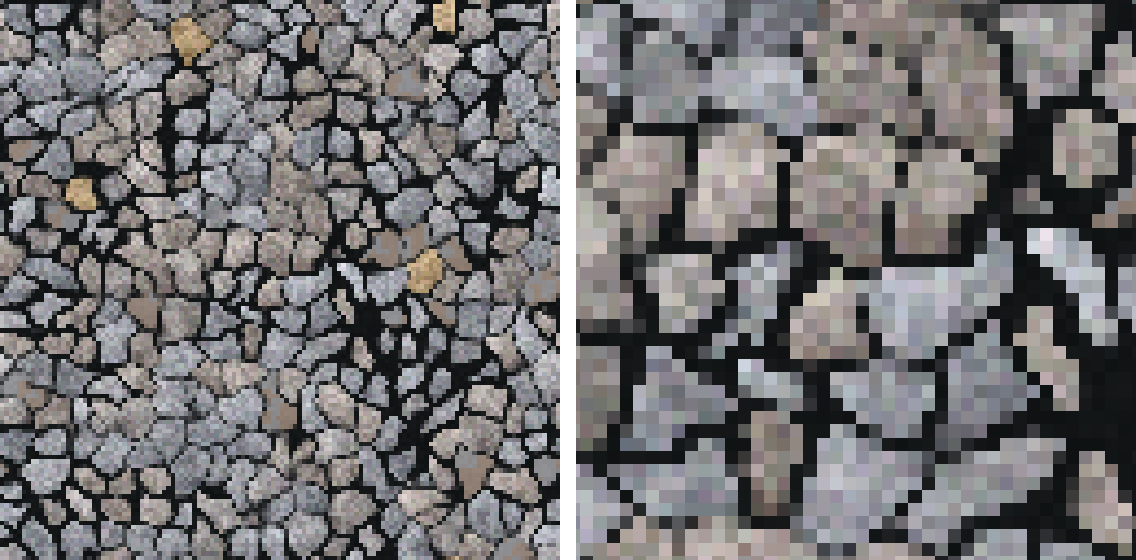
Left: the whole. Right: its middle third, enlarged.
A Shadertoy shader for this texture:

```glsl
float hash(vec2 p) {
    return fract(sin(dot(p, vec2(127.1, 311.7))) * 43758.5453);
}

float valueNoise(vec2 p) {
    vec2 i = floor(p), f = fract(p);
    f = f * f * (3.0 - 2.0 * f);
    return mix(mix(hash(i), hash(i + vec2(1, 0)), f.x),
               mix(hash(i + vec2(0, 1)), hash(i + vec2(1, 1)), f.x), f.y);
}

// Nearest stone: offset from its centre, its id and the depth inside its border
void findStone(vec2 p, out vec2 offset, out vec2 id, out float depth) {
    float nearest = 9.0, second = 9.0;
    for (int y = -2; y <= 2; y++)
    for (int x = -2; x <= 2; x++) {
        vec2 cell = floor(p) + vec2(x, y);
        vec2 key = mod(cell, 17.0);
        vec2 toPoint = p - cell - 0.06 - 0.88 * vec2(hash(key), hash(key + 31.3));
        // Every stone has its own direction, stretch and size
        float angle = 6.2832 * hash(key + 57.7);
        float stretch = mix(1.0, 1.4, hash(key + 11.9));
        float c = cos(angle), s = sin(angle);
        vec2 q = mat2(c, -s, s, c) * toPoint * vec2(1.0 / stretch, stretch);
        float d = length(q) / mix(0.8, 1.25, hash(key + 83.1));
        if (d < nearest) {
            second = nearest;
            nearest = d;
            offset = toPoint;
            id = key;
        } else {
            second = min(second, d);
        }
    }
    depth = second - nearest;
}

vec3 stoneColor(vec2 id) {
    float kind = hash(id + 5.3);
    vec3 tint = mix(vec3(0.59, 0.60, 0.63), vec3(0.63, 0.595, 0.575), smoothstep(0.3, 0.8, kind));
    tint = mix(tint, vec3(0.75, 0.65, 0.51), step(0.97, kind));
    return tint + 0.15 * (hash(id + 71.7) - 0.5);
}

void mainImage(out vec4 fragColor, in vec2 fragCoord) {
    // Coarse square blocks
    vec2 block = floor(fragCoord / iResolution.y * 128.0);
    vec2 p = (block + 0.5) / 128.0 * 17.0;

    vec2 offset, id;
    float depth;
    vec2 wobble = vec2(valueNoise(p * 2.3), valueNoise(p * 2.3 + 40.0)) - 0.5;
    findStone(p + 0.3 * wobble, offset, id, depth);

    // Stone faces lit from the upper left, with mottling and grain
    vec3 color = stoneColor(id);
    color += 0.13 * dot(offset, vec2(-0.5, 0.8));
    color += 0.18 * (valueNoise(p * 2.6 + 9.0) - 0.5);
    color += 0.20 * (hash(block + 3.1) - 0.5);
    color += 0.05 * (vec3(hash(block + 17.0), hash(block + 29.0), hash(block + 43.0)) - 0.5);

    // Flat brown and grey patches on a few stones
    float patchy = step(0.93, hash(id + 91.3));
    float brown = step(0.45, valueNoise(p * 3.0 + 60.0) + 0.5 * dot(offset, vec2(0.6, -0.8)));
    vec3 flatColor = mix(vec3(0.54, 0.54, 0.55), vec3(0.56, 0.49, 0.44), brown);
    color = mix(color, flatColor, 0.85 * patchy);

    // Dark gaps: crisp and wide in places, thin and soft in others
    float openness = smoothstep(0.2, 0.7, valueNoise(p * 0.55 + 20.0));
    float width = mix(-0.03, 0.15, openness) + 0.06 * (valueNoise(p * 1.7 + 77.0) - 0.5);
    float softness = mix(0.20, 0.07, openness);
    float solid = smoothstep(width, width + softness, depth);
    vec3 gap = vec3(0.07, 0.08, 0.085) + 0.03 * (hash(block + 61.0) - 0.5);
    fragColor = vec4(mix(gap, color, solid), 1.0);
}
```
